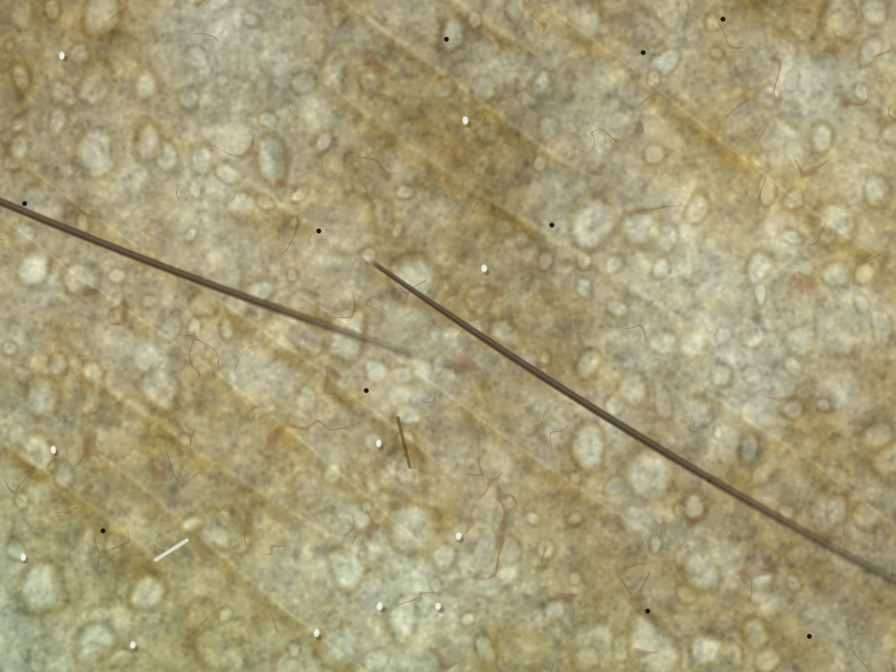
Write a Shadertoy shader that draws this texture.

```glsl
// Magnified pale skin: warm mottling, round pores, diagonal creases, specks and two hairs.
// Cellular bump noise tones the surface; looped lines make the creases; the hairs
// are soft strokes around quadratic curves. Units: canvas height = 1.

vec3 hash3(vec2 c) {
    vec3 q = vec3(dot(c, vec2(127.1, 311.7)), dot(c, vec2(269.5, 183.3)), dot(c, vec2(419.2, 371.9)));
    return fract(sin(q) * 43758.545);
}

// Sum of signed round bumps, one per jittered cell; roughly -1 to 1
float bumps(vec2 p) {
    vec2 cell = floor(p);
    float sum = 0.0;
    for (int j = -1; j <= 1; j++)
    for (int i = -1; i <= 1; i++) {
        vec2 c = cell + vec2(i, j);
        vec3 h = hash3(c);
        vec2 d = p - c - h.xy;
        float w = max(1.0 - dot(d, d), 0.0);
        sum += w * w * w * (2.0 * h.z - 1.0);
    }
    return sum;
}

// x: pale pore floor, y: tan rim
vec2 pores(vec2 p) {
    vec2 cell = floor(p), result = vec2(0);
    for (int j = -1; j <= 1; j++)
    for (int i = -1; i <= 1; i++) {
        vec2 c = cell + vec2(i, j);
        vec3 h = hash3(c + 31.0);
        vec2 d = p - c - 0.2 - 0.6 * h.xy;
        d.x *= 0.9 + 0.5 * h.y;
        float r = 0.17 + 0.22 * h.x, len = length(d);
        float strength = smoothstep(0.3, 0.9, h.z);
        float rim = (len - r * 1.2) / 0.075;
        result = max(result, strength * vec2(smoothstep(r * 1.1, r * 0.55, len), exp(-rim * rim)));
    }
    return result;
}

float segment(vec2 p, vec2 a, vec2 b) {
    vec2 ab = b - a;
    return length(p - a - ab * clamp(dot(p - a, ab) / dot(ab, ab), 0.0, 1.0));
}

// Dark stroke with a lighter grey core; d is the signed distance to the axis
vec3 drawHair(vec3 col, float d, float width, float blur, float opacity) {
    float body = smoothstep(width + blur, width - blur, abs(d));
    float sheen = smoothstep(width * 0.8, 0.0, abs(d - width * 0.3));
    vec3 hair = mix(vec3(0.27, 0.22, 0.15), vec3(0.42, 0.38, 0.31), sheen * 0.7);
    return mix(col, hair, body * opacity);
}

void mainImage(out vec4 fragColor, in vec2 fragCoord) {
    float px = 1.0 / iResolution.y;
    vec2 p = fragCoord * px;
    vec2 warp = vec2(bumps(p * 17.0 + 5.0), bumps(p * 17.0 + 60.0));
    vec2 q = p + 0.012 * warp;
    vec2 along = vec2(0.82 * p.x - 0.57 * p.y, 0.57 * p.x + 0.82 * p.y);

    // Broad and fine mottling
    float center = exp(-dot((p - vec2(0.68, 0.55)) * vec2(2.6, 1.7), (p - vec2(0.68, 0.55)) * vec2(2.6, 1.7)));
    float warmth = 0.29 + 0.3 * center + 0.45 * bumps(q * 5.0) + 0.35 * bumps(q * 13.0 + 9.0)
                 + 0.3 * bumps(along * vec2(4.0, 17.0)) + 0.2 * bumps(q * 34.0);
    float light = 1.0 + 0.08 * bumps(p * 3.0 + 40.0) + 0.1 * bumps(q * 24.0 + 3.0)
                + 0.11 * bumps(q * 62.0) + 0.1 * bumps(p * 140.0);

    // Pores in two sizes
    vec2 pore = max(pores(q * 11.0), 0.75 * pores(q * 19.0 + 7.0));
    warmth += 0.35 * pore.y - 0.4 * pore.x;
    light += 0.07 * pore.x - 0.06 * pore.y;

    // Pale creases running down to the right, each with a tan side
    for (int i = 0; i < 16; i++) {
        vec3 h = hash3(vec2(i, 77));
        float bend = 0.12 * (h.x - 0.5) * along.x + 0.008 * sin(along.x * 7.0 + h.y * 6.3);
        float d = along.y - 0.05 - 1.5 * (float(i) + h.z) / 16.0 - bend + 0.002 * warp.x;
        float w = 0.002 + 0.0035 * h.y;
        float reach = smoothstep(-0.1, 0.5, sin(along.x * (3.0 + 2.0 * h.x) + h.z * 6.3));
        light += 0.09 * reach * exp(-d * d / (w * w));
        warmth += 0.35 * reach * exp(-pow((d + 0.013) / 0.011, 2.0));
    }

    vec3 col = mix(vec3(0.69, 0.675, 0.56), vec3(0.61, 0.535, 0.345), clamp(warmth, -0.25, 1.2));
    col *= light * (1.03 - 0.1 * dot(p - vec2(0.67, 0.5), p - vec2(0.67, 0.5)));
    col += vec3(-0.02, 0.015, -0.015) * smoothstep(0.6, 0.0, p.y + 0.3 * p.x);

    // Fine reddish threads
    float thread = smoothstep(0.055, 0.0, abs(bumps(q * 27.0 + 80.0)))
                 * smoothstep(0.15, 0.5, bumps(p * 19.0 + 90.0));
    col = mix(col, vec3(0.48, 0.33, 0.2), 0.4 * thread);

    // Dark specks and wet glints
    vec2 cell = floor(p * 8.0);
    vec3 h = hash3(cell + 13.0);
    vec2 offset = (fract(p * 8.0) - 0.2 - 0.6 * h.xy) / 8.0;
    float speck = length(offset);
    float glint = length(offset * vec2(1.0, 0.7) + 0.002 * warp);
    float soft = max(px, 0.0015);
    col = mix(col, vec3(0.1, 0.08, 0.05), step(h.z, 0.08) * smoothstep(0.0035 + soft, 0.0035 - soft, speck));
    float wet = step(0.88, h.z);
    col = mix(col, vec3(0.3, 0.25, 0.16), 0.5 * wet * smoothstep(0.007, 0.002, length(offset + vec2(-0.004, 0.005))));
    col = mix(col, vec3(0.93, 0.94, 0.88), wet * smoothstep(0.004 + soft, 0.004 - soft, glint));

    // Pale bristle and short dark stub
    float bristle = segment(p, vec2(0.232, 0.167), vec2(0.278, 0.196));
    float stub = segment(p, vec2(0.592, 0.378), vec2(0.61, 0.305));
    col = mix(col, vec3(0.86, 0.87, 0.77), smoothstep(0.0045, 0.001, bristle));
    col = mix(col, vec3(0.36, 0.28, 0.14), 0.65 * smoothstep(0.004, 0.001, stub));

    // Left hair sinks out of focus; right hair thickens from its tip
    float x = p.x, t = p.x - 0.552;
    float dLeft = (p.y - 0.70 + 0.42 * x - 0.08 * x * x) * 0.93;
    float dRight = (p.y - 0.611 + 0.70 * t - 0.115 * t * t) * 0.84;
    col = drawHair(col, dLeft, 0.0055, 0.0025 + 0.005 * smoothstep(0.2, 0.75, x),
                   0.92 * smoothstep(0.8, 0.35, x));
    col = drawHair(col, dRight, 0.0035 + 0.002 * smoothstep(0.0, 0.2, t),
                   0.0025 + 0.003 * smoothstep(0.3, 0.8, t),
                   smoothstep(-0.004, 0.012, t) * (0.95 - 0.35 * smoothstep(0.4, 0.8, t)));

    fragColor = vec4(clamp(col, 0.0, 1.0), 1.0);
}
```
